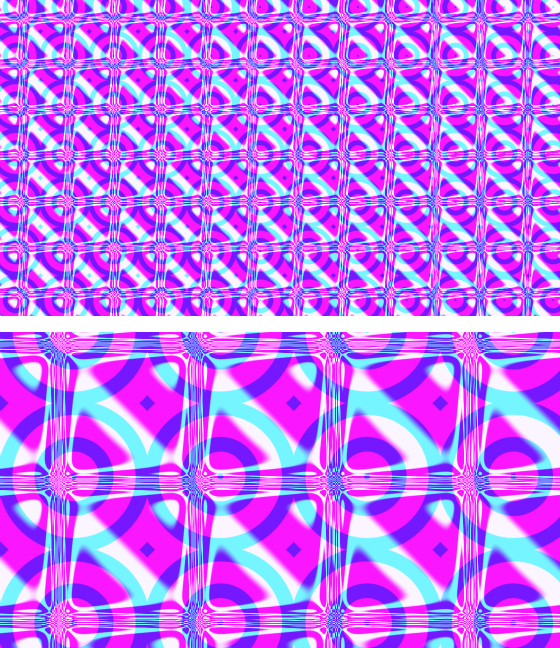
Top: the whole. Bottom: its middle third, enlarged.
Give the GLSL for this pattern, as a WebGL 1 fragment shader.

```glsl
precision highp float;
// Neon tangent lattice: warped diagonal cells crossed by a drifting grid of rings.

uniform vec2 u_resolution;

const float TAU = 6.2831853;
const float LATTICE_SCALE = 38.4;   // radians across the canvas width
const float RING_PITCH = 0.0872;    // ring spacing in canvas widths
const float RING_OFFSET = 0.0286;   // first ring centre from the corner
const int SAMPLES = 2;              // subsamples per axis

// Sum of sine waves squeezed towards the tangent poles, from -2 to 2.
float tangentWave(vec2 p) {
  vec2 c = cos(p);
  vec2 safeCos = mix(vec2(-1.0), vec2(1.0), step(0.0, c)) * max(abs(c), 0.001);
  vec2 wave = sin(sin(p) / safeCos);
  return wave.x + wave.y;
}

// Pale diagonal bands, cell frames and soft corner spots.
float paleBands(float wave, float centre, float period) {
  float ripple = cos(TAU * (wave - centre) / period);
  return smoothstep(-0.05, 0.65, ripple);
}

// Concentric rings repeated on a square grid; 1 inside a ring.
float ringGrid(vec2 uv, float pitch, float offset, float pixel) {
  vec2 cell = fract((uv - offset) / pitch + 0.5) - 0.5;
  float spacing = 0.25;
  float halfWidth = 0.05;
  float radial = mod(length(cell) - 0.22 + 0.5 * spacing, spacing);
  float d = abs(radial - 0.5 * spacing) - halfWidth;
  float edge = 0.5 * pixel / pitch;
  return 1.0 - smoothstep(-edge, edge, d);
}

// The lattice drives green, the rings drive red and blue stays full.
vec3 neonColor(vec2 uv, float pixel) {
  float pale = paleBands(tangentWave(uv * LATTICE_SCALE), -0.43, 2.55);
  float ring = ringGrid(uv, RING_PITCH, RING_OFFSET, pixel);
  return vec3(mix(0.98, 0.46, ring), mix(0.09, 0.96, pale), 1.0);
}

void main() {
  float pixel = 1.0 / u_resolution.x;
  vec3 color = vec3(0.0);

  // Average a small grid of samples to soften the fine lines.
  for (int j = 0; j < SAMPLES; j++) {
    for (int i = 0; i < SAMPLES; i++) {
      vec2 jitter = (vec2(float(i), float(j)) + 0.5) / float(SAMPLES) - 0.5;
      color += neonColor((gl_FragCoord.xy + jitter) * pixel, pixel);
    }
  }
  gl_FragColor = vec4(color / float(SAMPLES * SAMPLES), 1.0);
}
```
